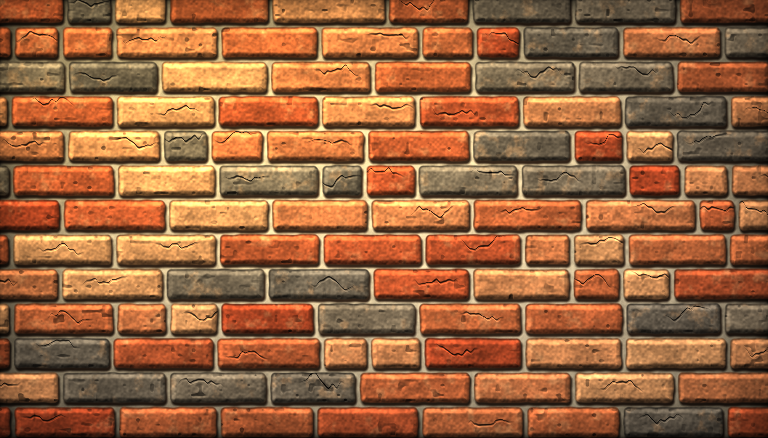
Give the GLSL for this texture, as a Shadertoy shader.

```glsl
// Weathered brick wall in running bond, lit warmly from the upper left.
// Jittered joints and random half bricks shape rounded-box distances; noise
// adds grain, pits and cracks, and a relief slope gives the bevels their light.

const float PITCH = 2.952; // brick length in units of one course height

struct Brick { float dist; vec2 local; vec2 halfSize; float id; };

float hash(vec2 p) {
    vec3 q = fract(p.xyx * 0.1031);
    q += dot(q, q.yzx + 33.33);
    return fract((q.x + q.y) * q.z);
}

float noise(vec2 p) {
    vec2 i = floor(p), f = fract(p);
    f = f * f * (3.0 - 2.0 * f);
    return mix(mix(hash(i), hash(i + vec2(1, 0)), f.x),
               mix(hash(i + vec2(0, 1)), hash(i + vec2(1, 1)), f.x), f.y);
}

float fbm(vec2 p) {
    float sum = 0.0, amp = 0.5;
    for (int k = 0; k < 4; k++) {
        sum += amp * noise(p);
        p = p * 2.1 + 7.3;
        amp *= 0.5;
    }
    return sum;
}

// Joint position along a course; a few joints wander far
float joint(float i, float row) {
    float h = hash(vec2(i, row) + 41.7) - 0.5;
    float reach = hash(vec2(i, row) + 90.3) < 0.1 ? 0.55 : 0.07;
    return i + h * reach;
}

Brick findBrick(vec2 p) {
    float row = floor(p.y);
    float bond = mod(row + step(row, 2.5), 2.0);
    float u = p.x / PITCH - (bond > 0.5 ? 0.12 : 0.62);
    float i = floor(u);
    if (u < joint(i, row)) i -= 1.0;
    else if (u > joint(i + 1.0, row)) i += 1.0;
    float a = joint(i, row), b = joint(i + 1.0, row);
    float id = hash(vec2(i, row) + 12.9);

    // Some bricks are cut in two
    if (hash(vec2(i, row) + 63.1) < 0.15) {
        float cut = mix(a, b, 0.5 + 0.1 * (id - 0.5));
        if (u < cut) b = cut;
        else { a = cut; id = fract(id + 0.37); }
    }
    vec2 local = vec2((u - 0.5 * (a + b)) * PITCH, fract(p.y) - 0.5);
    vec2 halfSize = vec2((b - a) * PITCH * 0.5, 0.5) - vec2(0.07, 0.068);
    vec2 q = abs(local) - halfSize + 0.13;
    float d = length(max(q, 0.0)) + min(max(q.x, q.y), 0.0) - 0.13;
    d += 0.035 * (noise(p * 4.0) - 0.5);
    return Brick(d, local, halfSize, id);
}

// Ragged lengthwise crack on about half of the bricks
float crack(vec2 p, Brick b) {
    float seed = hash(vec2(b.id * 91.0, 3.7));
    float line = (seed - 0.5) * 0.5
               + 0.45 * (noise(vec2(p.x * 2.2, b.id * 50.0)) - 0.5)
               + 0.16 * (noise(vec2(p.x * 8.0, b.id * 80.0)) - 0.5);
    float centre = (hash(vec2(b.id * 57.0, 8.1)) - 0.5) * b.halfSize.x;
    float along = 1.0 - smoothstep(0.25, 0.75, abs(b.local.x - centre));
    float width = 0.012 + 0.04 * noise(p * 5.0);
    return step(0.5, seed) * along * (1.0 - smoothstep(0.0, width, abs(b.local.y - line)));
}

float pits(vec2 p) {
    return smoothstep(0.78, 0.92, noise(p * vec2(5.0, 7.0))) * noise(p * 1.7);
}

float relief(vec2 p, Brick b) {
    float bevel = smoothstep(0.0, 0.17, -b.dist);
    return bevel + 0.24 * fbm(p * 5.0) + 0.12 * noise(p * 15.0)
         - 0.3 * crack(p, b) - 0.2 * pits(p);
}

void mainImage(out vec4 fragColor, in vec2 fragCoord) {
    vec2 uv = fragCoord / iResolution.xy;
    vec2 p = fragCoord / iResolution.y * 12.68 + vec2(0.0, 0.04);
    float px = 12.68 / iResolution.y;
    Brick b = findBrick(p);

    // Fired clay: red through tan, with some grey bricks
    float tone = hash(vec2(b.id * 73.0, 1.3));
    vec3 clay = mix(vec3(0.61, 0.24, 0.13), vec3(0.71, 0.37, 0.21), smoothstep(0.0, 0.5, tone));
    clay = mix(clay, vec3(0.80, 0.56, 0.36), smoothstep(0.5, 1.0, tone));
    if (b.id < 0.19) clay = mix(vec3(0.33, 0.30, 0.26), vec3(0.47, 0.41, 0.33), tone);
    float stain = fbm(p * vec2(1.3, 2.5) + b.id * 30.0);
    clay *= 0.72 + 0.6 * stain;
    clay = mix(clay, vec3(0.82, 0.60, 0.40), 0.4 * smoothstep(0.5, 0.8, fbm(p * 3.0 + 19.0)));
    clay *= 0.86 + 0.28 * noise(p * 13.0);

    // Slope towards the light, then cracks and pits
    vec2 toLight = vec2(-0.02, 0.055);
    float slope = relief(p, b) - relief(p + toLight, findBrick(p + toLight));
    clay *= clamp(1.0 + 1.25 * slope, 0.2, 1.55);
    clay *= 1.0 - 0.7 * crack(p, b) - 0.45 * pits(p);
    clay *= mix(0.6, 1.0, smoothstep(0.0, 0.08, -b.dist));

    // Mortar under the cast shadow of the bricks
    float vignette = pow(16.0 * uv.x * (1.0 - uv.x) * uv.y * (1.0 - uv.y), 0.2);
    float shadow = 1.0 - smoothstep(-0.04, 0.06, findBrick(p + vec2(-0.04, 0.09)).dist);
    vec3 mortar = vec3(0.87, 0.79, 0.65) * (0.8 + 0.35 * fbm(p * 7.0));
    mortar = mix(mortar, vec3(0.13, 0.08, 0.05), 0.93 * shadow) * vignette;

    // Warm lamp and dim corners
    vec3 color = mix(mortar, clay, 1.0 - smoothstep(-px, px, b.dist));
    vec2 lamp = (uv - vec2(0.22, 0.82)) * vec2(2.0, 2.2);
    color *= 1.0 + vec3(0.36, 0.32, 0.12) * exp(-dot(lamp, lamp));
    color *= mix(0.45, 1.06, vignette);
    fragColor = vec4(clamp(color, 0.0, 1.0), 1.0);
}
```
